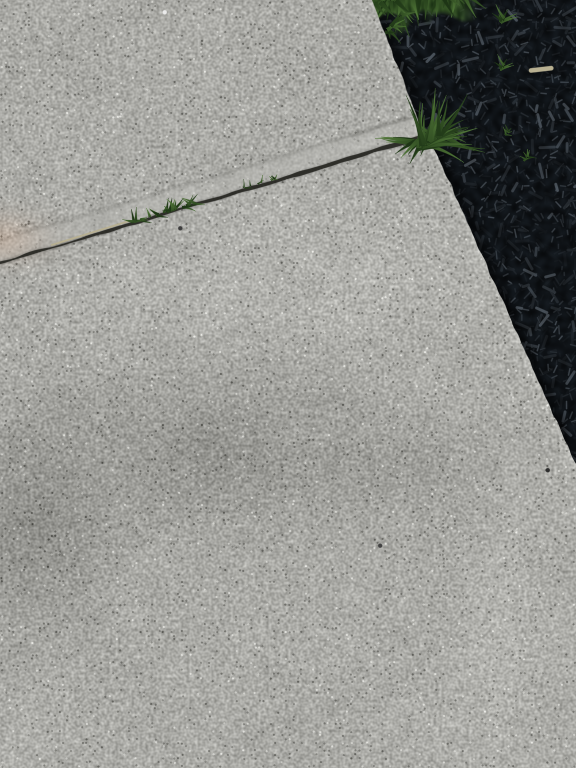
Reproduce this texture procedurally as a WebGL 2 fragment shader.

```glsl
#version 300 es
precision highp float;
// Two concrete slabs meet at a slanted joint, with dark mulch on the right.
// Gradient noise and hashed cells make the grain; bent tapered blades form the weeds.
// Canvas units: x 0..1, y 0..4/3.
uniform vec2 u_resolution;
out vec4 fragColor;

const vec3 CONCRETE = vec3(0.668, 0.668, 0.650);
const vec3 MULCH = vec3(0.055, 0.070, 0.085);
const vec3 CHIP = vec3(0.30, 0.32, 0.34);
const vec3 GAP = vec3(0.15, 0.15, 0.13);
const vec3 LEAF_DARK = vec3(0.11, 0.20, 0.08);
const vec3 LEAF_LIGHT = vec3(0.36, 0.52, 0.25);
const vec3 STRAW = vec3(0.72, 0.69, 0.57);
const float JOINT_Y = 0.877, JOINT_SLOPE = 0.298, BORDER = 0.04;
const float GRAIN = 0.16, GRAIN_SCALE = 210.0, BLADE_WIDTH = 0.0042;
// Mulch sprouts: x, y, blade length
const vec3 SPROUTS[4] = vec3[4](vec3(0.872, 1.298, 0.036), vec3(0.872, 1.216, 0.028),
  vec3(0.913, 1.058, 0.022), vec3(0.88, 1.102, 0.018));
// Slab debris: x, y, grey level
const vec3 DEBRIS[4] = vec3[4](vec3(0.286, 1.312, 0.92), vec3(0.313, 0.937, 0.24),
  vec3(0.66, 0.386, 0.26), vec3(0.951, 0.517, 0.18));
float px;

float hash(vec2 p) {
  vec3 q = fract(vec3(p.xyx) * 0.1031);
  q += dot(q, q.yzx + 33.33);
  return fract((q.x + q.y) * q.z);
}
vec2 turn(float a) { return vec2(cos(a), sin(a)); }
vec2 gradient(vec2 cell) { return turn(6.2832 * hash(cell + 17.0)); }
float noise(vec2 p) {
  vec2 i = floor(p), f = fract(p), u = f * f * (3.0 - 2.0 * f), e = vec2(1, 0);
  return mix(mix(dot(gradient(i), f), dot(gradient(i + e), f - e), u.x),
    mix(dot(gradient(i + e.yx), f - e.yx), dot(gradient(i + 1.0), f - 1.0), u.x), u.y);
}
float blot(vec2 p, float x, float y, float rx, float ry) {
  vec2 q = (p - vec2(x, y)) / vec2(rx, ry);
  return exp(-dot(q, q));
}
float segment(vec2 p, vec2 a, vec2 b) {
  vec2 d = b - a;
  return length(p - a - d * clamp(dot(p - a, d) / dot(d, d), 0.0, 1.0));
}
float cover(float d) { return 1.0 - smoothstep(-px, px, d); }

// Blades fanned over an angle range, rooted along a short span
void tuft(inout vec3 col, vec2 p, vec2 root, vec2 span, vec2 fan, float size, int count) {
  if (length(p - root) > size * 1.3 + length(span)) return;
  for (int i = 0; i < count; i++) {
    vec2 id = vec2(float(i), root.x * 90.0);
    float len = size * mix(0.4, 1.0, hash(id + 3.7));
    vec2 d = turn(mix(fan.x, fan.y, (float(i) + hash(id)) / float(count)));
    vec2 q = p - root - span * (hash(id + 8.1) - 0.5);
    float t = dot(q, d) / len;
    float side = d.x * q.y - d.y * q.x - len * 0.4 * (hash(id + 5.3) - 0.5) * t * t;
    float w = BLADE_WIDTH * (1.05 - t) * min(1.0, size * 20.0);
    float m = cover(abs(side) - w) * step(0.0, t) * step(t, 1.0);
    col = mix(col, mix(LEAF_DARK, LEAF_LIGHT, hash(id + 2.2) * (0.4 + 0.6 * t)), m);
  }
}

// Randomly turned slivers, one per cell
float chips(vec2 p, float scale) {
  vec2 g = p * scale;
  float light = 0.0;
  for (int k = 0; k < 9; k++) {
    vec2 c = floor(g) + vec2(k % 3 - 1, k / 3 - 1);
    float h = hash(c + 31.0);
    vec2 d = gradient(c) * mix(0.2, 0.65, hash(c + 9.0));
    vec2 o = c + vec2(hash(c + 1.0), hash(c + 2.0));
    light = max(light, h * h * h * cover((segment(g, o - d, o + d) - 0.12) / scale));
  }
  return light;
}

vec3 concrete(vec2 p, float joint) {
  // Broad stains
  float tone = 0.022 * noise(p * 7.0) + 0.015 * noise(p * 15.0) + 0.035 * noise(p * 32.0);
  tone -= 0.075 * blot(p, 0.40, 0.56, 0.22, 0.13) + 0.085 * blot(p, 0.05, 0.43, 0.16, 0.18);
  tone += 0.035 * blot(p, 0.87, 0.20, 0.08, 0.20) + 0.03 * blot(p, 0.50, 0.86, 0.40, 0.14);
  tone -= 0.035 * blot(p, 0.72, 0.53, 0.13, 0.08);
  // Grain, dark pits and pale grit
  vec2 g = p * 150.0, c = floor(g);
  float h = hash(c), r = length(fract(g) - 0.3 - 0.4 * vec2(hash(c + 5.0), hash(c + 6.0)));
  float grit = (1.0 - smoothstep(0.12, 0.42, r)) * (0.15 * step(0.965, h) - 0.19 * step(h, 0.1));
  float grain = noise(p * GRAIN_SCALE) + 0.6 * noise(p * GRAIN_SCALE * 0.55 + 40.0);
  tone += (joint > 0.0 && joint < BORDER ? 0.5 : 1.0) * (GRAIN * grain + grit);
  // Tooled border above the joint
  float crease = abs(joint - BORDER - 0.003 * noise(p * 18.0));
  tone -= (0.045 + 0.07 * smoothstep(0.5, 0.7, p.x)) * (1.0 - smoothstep(0.001, 0.006, crease));
  tone += 0.025 * smoothstep(0.0, 0.01, joint) * (1.0 - smoothstep(0.025, BORDER, joint));
  return CONCRETE + tone + vec3(0.05, 0, -0.03) * blot(p, 0.0, 0.92, 0.07, 0.04);
}

void main() {
  vec2 p = gl_FragCoord.xy / u_resolution * vec2(1.0, 4.0 / 3.0);
  px = 0.75 / u_resolution.x;
  float joint = p.y - JOINT_Y - JOINT_SLOPE * p.x - 0.0025 * noise(vec2(p.x * 22.0, 3.3));
  float edgeX = joint > 0.0 ? 0.646 + 0.385 * (1.333 - p.y) : 0.759 + 0.448 * (1.064 - p.y);
  float edge = (p.x - edgeX) * 0.92 + 0.003 * noise(p * 45.0);

  // Mulch, shaded beside the slab
  float sliver = max(chips(p, 48.0) * 0.75, chips(p + 3.0, 95.0) * 0.65);
  vec3 col = MULCH * (1.0 + 0.8 * noise(p * 70.0)) + CHIP * sliver;
  col *= mix(0.5, 1.0, smoothstep(0.0, 0.025, edge));
  col = mix(col, STRAW, cover(segment(p, vec2(0.922, 1.211), vec2(0.957, 1.215)) - 0.004));

  // Turf in the top corner
  float turf = p.y - 1.295 + 0.12 * (0.7 - p.x) - 0.05 * noise(p * 28.0);
  turf = smoothstep(-0.008, 0.012, turf) * (1.0 - smoothstep(0.78, 0.84, p.x));
  col = mix(col, mix(LEAF_DARK, LEAF_LIGHT, 0.35 + 0.6 * noise(p * vec2(130, 60))), turf);
  tuft(col, p, vec2(0.735, 1.338), vec2(0.17, 0.02), vec2(-2.5, -0.6), 0.055, 34);
  tuft(col, p, vec2(0.683, 1.292), vec2(0.03), vec2(-2.0, 1.2), 0.04, 12);

  // Slabs and the gap
  vec3 slab = concrete(p, joint) + 0.04 * smoothstep(-0.012, -0.002, edge);
  float gap = 0.0022 + 0.0015 * smoothstep(0.2, 0.6, p.x) + 0.002 * noise(vec2(p.x * 40.0, 8.4));
  slab *= 0.8 + 0.2 * smoothstep(0.0, 0.008, abs(joint));
  slab = mix(slab, GAP, 0.92 * cover(abs(joint) - gap));
  for (int i = 0; i < 4; i++)
    slab = mix(slab, vec3(DEBRIS[i].z), cover(length(p - DEBRIS[i].xy) - 0.0037));
  col = mix(col, slab, cover(edge));

  // Dry stalk and weeds
  col = mix(col, STRAW, cover(segment(p, vec2(0.09, 0.908), vec2(0.225, 0.95)) - 0.0016));
  tuft(col, p, vec2(0.285, 0.964), vec2(0.11, 0.033), vec2(-0.5, 3.2), 0.03, 30);
  tuft(col, p, vec2(0.452, 1.015), vec2(0.06, 0.018), vec2(-0.2, 2.8), 0.017, 10);
  tuft(col, p, vec2(0.735, 1.092), vec2(0.04, 0.012), vec2(2.5, 4.3), 0.065, 16);
  tuft(col, p, vec2(0.75, 1.09), vec2(0.05, 0.03), vec2(-0.55, 1.9), 0.095, 34);
  for (int i = 0; i < 4; i++)
    tuft(col, p, SPROUTS[i].xy, vec2(0.008), vec2(-0.4, 2.9), SPROUTS[i].z, 7);
  fragColor = vec4(clamp(col, 0.0, 1.0), 1.0);
}
```
